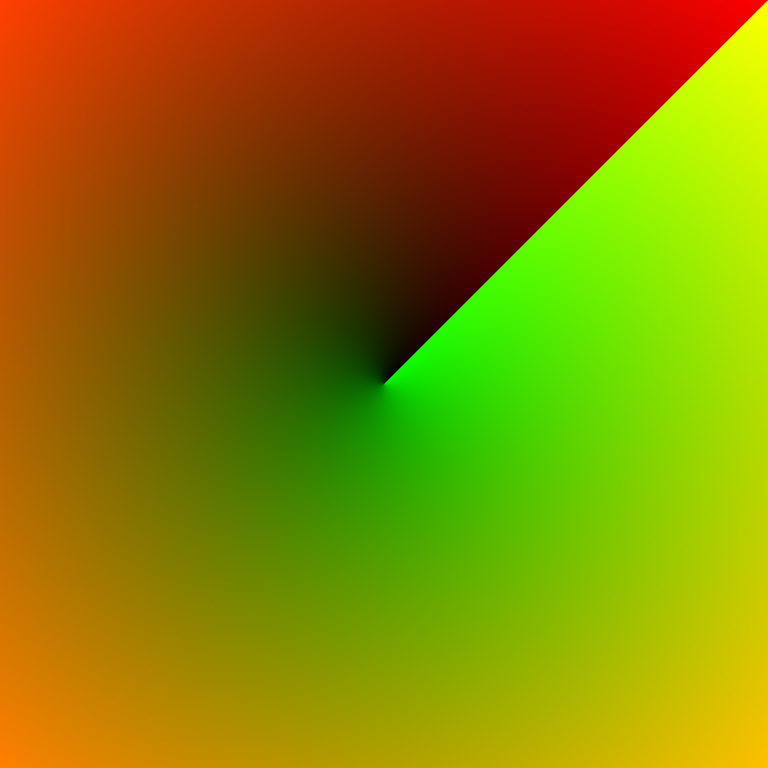
Reproduce this background procedurally as a WebGL 2 fragment shader.

```glsl
#version 300 es
precision highp float;
// Polar colour wheel: red grows with the distance from the centre and
// green grows with the counterclockwise angle from a diagonal seam.
// The seam, where green jumps from full to none, is smoothed over a pixel.

uniform vec2 u_resolution;
out vec4 fragColor;

const float TAU = 6.2831853;
const vec2 CENTER = vec2(0.5);        // wheel centre, in canvas units
const float SEAM_ANGLE = TAU / 8.0;   // direction of the green jump
const float FULL_RED_RADIUS = 0.70711; // centre to corner
const float SEAM_WIDTH = 1.0;         // smoothing width, in pixels

// Fraction of a turn from the seam, 0 to 1, with a smoothed jump.
float turnFromSeam(vec2 p, float pixel) {
  vec2 seam = vec2(cos(SEAM_ANGLE), sin(SEAM_ANGLE));
  float along = dot(p, seam);
  float across = dot(p, vec2(-seam.y, seam.x));
  float signedTurn = atan(across, along) / TAU;

  // Only the ray ahead of the centre is a visible edge.
  float softBelow = clamp(0.5 - across / (SEAM_WIDTH * pixel), 0.0, 1.0);
  float hardBelow = across < 0.0 ? 1.0 : 0.0;
  return signedTurn + (along > 0.0 ? softBelow : hardBelow);
}

void main() {
  float canvasSize = min(u_resolution.x, u_resolution.y);
  vec2 p = (gl_FragCoord.xy - CENTER * u_resolution) / canvasSize;

  float red = length(p) / FULL_RED_RADIUS;
  float green = turnFromSeam(p, 1.0 / canvasSize);
  fragColor = vec4(clamp(vec3(red, green, 0.0), 0.0, 1.0), 1.0);
}
```
